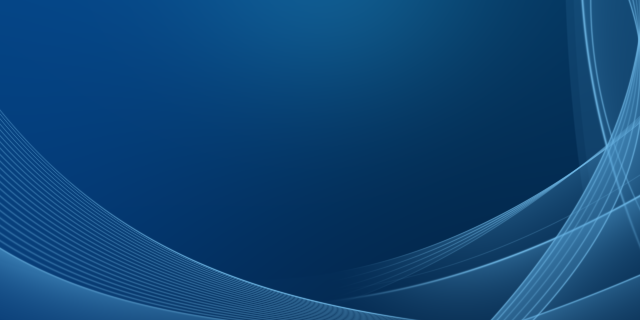
Give the GLSL for this background, as a WebGL 2 fragment shader.

```glsl
#version 300 es
precision highp float;
// Deep blue backdrop with a fan of fine lines sweeping in from the left
// and translucent veils crossing at the right. Every edge is a parabola or
// an exponential; veils are one-sided falloffs from those edges.

#define FAN_LINES 21.0
#define FAN_ALPHA 0.42
#define LINE_WIDTH 0.0016
#define RIBBON_THREADS 6
#define SWEEP_THREADS 5
#define VEIL_ALPHA 0.42

uniform vec2 u_resolution;
out vec4 outColor;

const vec3 LEFT_BLUE = vec3(0.012, 0.210, 0.440);
const vec3 RIGHT_NAVY = vec3(0.008, 0.145, 0.285);
const vec3 TOP_GLOW = vec3(0.045, 0.125, 0.130);
const vec3 VEIL_BLUE = vec3(0.300, 0.590, 0.790);
const vec3 EDGE_BLUE = vec3(0.440, 0.730, 0.910);

float pixel; // one pixel in canvas units

// Approximate signed distance of v above the parabola k.x + k.y t + k.z t^2.
float arc(float t, float v, vec3 k) {
    float slope = k.y + 2.0 * k.z * t;
    return (v - k.x - t * (k.y + t * k.z)) / sqrt(1.0 + slope * slope);
}

float inside(float d) {
    return smoothstep(-pixel, pixel, d);
}

float stroke(float d, float width) {
    float w = max(width, 0.7 * pixel);
    return exp(-d * d / (w * w)) * min(1.0, width / w);
}

// Fill on the positive side of an edge, fading with depth.
float veil(float d, float depth) {
    return inside(d) * exp(-max(d, 0.0) / depth);
}

void tint(inout vec3 color, vec3 ink, float amount) {
    color = mix(color, ink, clamp(amount, 0.0, 1.0));
}

vec3 backdrop(vec2 p) {
    vec3 color = mix(LEFT_BLUE, RIGHT_NAVY, smoothstep(0.1, 1.75, p.x + 0.25 * (1.0 - p.y)));
    color += vec3(0.006, 0.060, 0.085) * p.y;
    vec2 q = (p - vec2(1.06, 1.05)) * vec2(0.8, 1.0);
    return color + TOP_GLOW * exp(-dot(q, q) / 0.16);
}

// Fan of lines between two exponential curves, with a glow under the lower one.
void drawFan(inout vec3 color, vec2 p) {
    float top = 0.743 * exp(-1.657 * p.x) - 0.087;
    float low = 0.291 * exp(-2.1 * p.x) - 0.067;
    float gap = top - low;
    float tilt = inversesqrt(1.0 + pow(1.657 * (top + 0.087), 2.0));
    float t = (top - p.y) / gap;
    float spread = pow(max(t, 0.0001), 0.85);
    float spacing = gap * tilt / FAN_LINES;
    float d = (fract(spread * FAN_LINES + 0.5) - 0.5) * spacing;
    float within = inside((top - p.y) * tilt) * inside(p.y - low);
    float fade = 1.0 - smoothstep(1.1, 1.5, p.x);
    float middle = smoothstep(0.1, 0.75, p.x);
    tint(color, VEIL_BLUE, within * fade * (0.04 + 0.16 * middle * exp(-t * 3.0)));
    tint(color, EDGE_BLUE, within * fade * FAN_ALPHA * stroke(d, LINE_WIDTH));
    float edge = (p.y - top) * tilt;
    tint(color, EDGE_BLUE, fade * (0.2 + 0.6 * middle) * stroke(edge, 0.0025));
    float depth = low - p.y;
    float along = exp(-p.x * 0.9);
    tint(color, VEIL_BLUE, 0.72 * along * veil(depth, 0.12));
    tint(color, EDGE_BLUE, 0.5 * along * stroke(depth, 0.003));
}

// Upright band hanging from the top right corner.
void drawColumn(inout vec3 color, vec2 p) {
    float h = 1.0 - p.y;
    float side = arc(h, p.x, vec3(1.768, 0.0325, 0.095));
    float streak = arc(h, p.x, vec3(1.82, 0.069, 0.215));
    float second = arc(h, p.x, vec3(1.846, 0.0, 0.36));
    float fade = 1.0 - smoothstep(0.45, 0.8, h);
    tint(color, VEIL_BLUE, fade * inside(side) * (0.13 + 0.06 * inside(side - 0.025)));
    tint(color, VEIL_BLUE, fade * 0.24 * veil(streak, 0.06));
    tint(color, EDGE_BLUE, (0.25 + 0.55 * fade) * stroke(streak, 0.004));
    tint(color, EDGE_BLUE, (0.2 + 0.35 * fade) * stroke(second, 0.003));
}

// Wide sweeps rising to the right; s runs leftward from the right edge.
void drawSweeps(inout vec3 color, vec2 p) {
    float s = 2.0 - p.x;
    float fade = 1.0 - smoothstep(0.35, 0.98, s);
    vec3 upper = vec3(0.617, -0.807, 0.331);
    vec3 lower = vec3(0.636, -0.896, 0.290);
    float crest = -arc(s, p.y, upper);
    float middle = -arc(s, p.y, vec3(0.388, -0.562, 0.23));
    float base = -arc(s, p.y, vec3(0.14, -0.427, 0.11));
    float fold = arc(s, p.y, lower);
    tint(color, VEIL_BLUE, fade * 0.34 * veil(crest, 0.15));
    tint(color, VEIL_BLUE, (0.1 + 0.9 * fade) * 0.16 * inside(crest) * inside(fold));
    for (int i = 0; i < SWEEP_THREADS; i++) {
        float f = float(i) / float(SWEEP_THREADS - 1);
        float d = arc(s, p.y, mix(upper, lower, f));
        tint(color, EDGE_BLUE, fade * mix(0.6, 0.3, f) * stroke(d, 0.0022));
    }
    tint(color, EDGE_BLUE, 0.2 * fade * stroke(arc(s, p.y, vec3(0.453, -0.634, 0.267)), 0.002));
    tint(color, VEIL_BLUE, (0.1 + 0.9 * fade) * VEIL_ALPHA * veil(middle, 0.11));
    tint(color, EDGE_BLUE, (0.15 + 0.7 * fade) * (1.0 - smoothstep(0.8, 1.0, s)) * stroke(middle, 0.0035));
    tint(color, VEIL_BLUE, 0.35 * veil(base, 0.12));
    tint(color, EDGE_BLUE, 0.65 * stroke(base, 0.003));
}

// Steep ribbon crossing the sweeps, threaded between its two edges.
void drawRibbon(inout vec3 color, vec2 p) {
    vec3 leftEdge = vec3(1.536, 0.894, -0.419);
    vec3 rightEdge = vec3(1.667, 0.929, -0.63);
    float a = arc(p.y, p.x, leftEdge);
    float b = arc(p.y, p.x, rightEdge);
    tint(color, VEIL_BLUE, inside(a) * inside(-b) * (0.36 + 0.25 * exp(-max(a, 0.0) / 0.05)));
    tint(color, VEIL_BLUE, 0.25 * veil(b, 0.12));
    for (int i = 0; i < RIBBON_THREADS; i++) {
        float f = float(i) / float(RIBBON_THREADS - 1);
        float d = arc(p.y, p.x, mix(leftEdge, rightEdge, f * (0.6 + 0.4 * f)));
        tint(color, EDGE_BLUE, mix(0.2, 0.6, abs(2.0 * f - 1.0)) * stroke(d, 0.0028));
    }
}

void main() {
    vec2 p = gl_FragCoord.xy / u_resolution * vec2(2.0, 1.0);
    pixel = 1.0 / u_resolution.y;
    vec3 color = backdrop(p);
    drawFan(color, p);
    drawColumn(color, p);
    drawSweeps(color, p);
    drawRibbon(color, p);
    outColor = vec4(color, 1.0);
}
```
